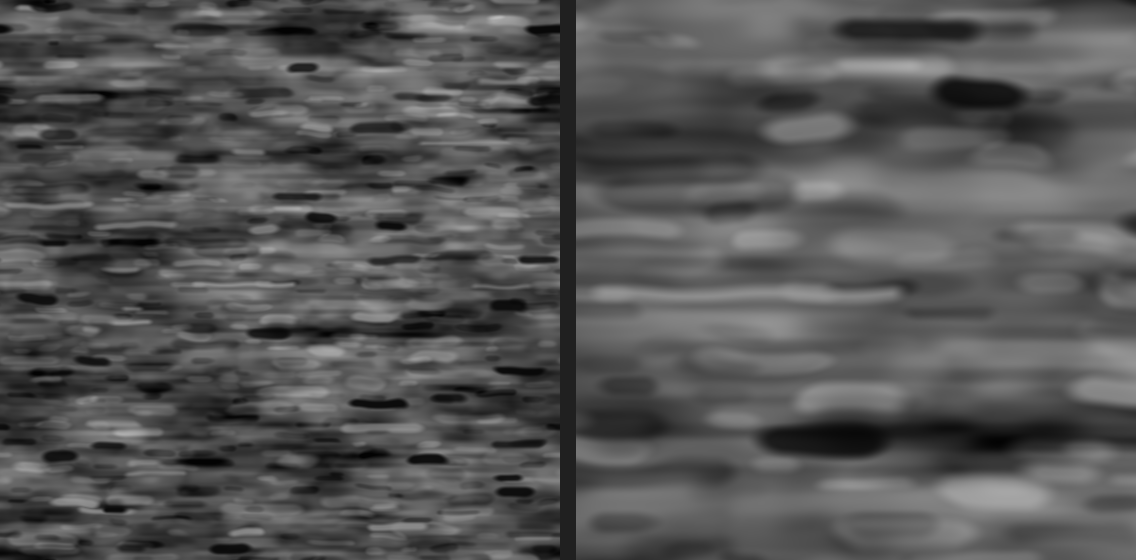
Left, the full canvas; right, a detail of the centre.
Reproduce this texture procedurally as a three.js fragment shader.

```glsl
// Grey horizontal smears: stretched noise with soft streaks and dark and pale dabs.
varying vec2 vUv;

const float BASE_TONE = 0.318;
const float DARK_TONE = 0.03;
const float PALE_TONE = 0.63;

// Cells across and up for each layer; whole numbers keep it tileable.
const vec2 BROAD_GRID = vec2(5.0, 22.0);
const vec2 MID_GRID = vec2(13.0, 48.0);
const vec2 STREAK_GRID = vec2(5.0, 120.0);
const vec2 GRAIN_GRID = vec2(34.0, 85.0);
const vec2 PATCH_GRID = vec2(9.0, 38.0);
const vec2 FLECK_GRID = vec2(16.0, 60.0);
const vec2 DARK_GRID = vec2(8.0, 24.0);
const vec2 PALE_GRID = vec2(6.0, 30.0);

const float BROAD_AMOUNT = 0.29;
const float MID_AMOUNT = 0.25;
const float STREAK_AMOUNT = 0.15;
const float GRAIN_AMOUNT = 0.10;
const float PATCH_AMOUNT = 0.15;
const float FLECK_AMOUNT = 0.12;

const vec2 WARP_GRID = vec2(22.0, 30.0);
const vec2 WARP_SIZE = vec2(0.018, 0.007);
const float END_TAPER = 0.5;

float hash(vec2 p) {
  return fract(sin(dot(p, vec2(127.1, 311.7))) * 43758.5453);
}

// Tileable value noise, centred on zero.
float noise(vec2 uv, vec2 grid, float seed) {
  vec2 p = uv * grid + hash(vec2(seed, 3.7));
  vec2 cell = floor(p);
  vec2 f = fract(p);
  f = f * f * f * (f * (f * 6.0 - 15.0) + 10.0);
  vec2 a = mod(cell, grid) + seed;
  vec2 b = mod(cell + 1.0, grid) + seed;
  float low = mix(hash(a), hash(vec2(b.x, a.y)), f.x);
  float high = mix(hash(vec2(a.x, b.y)), hash(b), f.x);
  return mix(low, high, f.y) - 0.5;
}

// Scattered flat dabs: x is coverage, y is a signed sum of their tones.
// lengths and radii hold the smallest and largest half sizes.
vec2 dabs(vec2 uv, vec2 grid, float density, vec2 lengths, vec2 radii, float soft, float seed) {
  vec2 home = floor(uv * grid);
  vec2 result = vec2(0.0);
  for (int j = -1; j <= 1; j++) {
    for (int i = -1; i <= 1; i++) {
      vec2 cell = home + vec2(float(i), float(j));
      vec2 id = mod(cell, grid) + seed;
      float present = step(hash(id), density);
      vec2 centre = (cell + vec2(hash(id + 17.3), hash(id + 41.9))) / grid;
      float size = hash(id + 63.1);
      float halfLength = mix(lengths.x, lengths.y, size * size);
      float radius = mix(radii.x, radii.y, hash(id + 88.7));
      vec2 q = abs(uv - centre);
      q.x = max(q.x - halfLength, 0.0) * END_TAPER;
      float shape = present * (1.0 - smoothstep(-soft, soft, length(q) - radius));
      result.x = max(result.x, shape * mix(0.55, 1.0, hash(id + 29.5)));
      result.y += shape * (hash(id + 52.3) * 2.0 - 1.0);
    }
  }
  return result;
}

void main() {
  // Wavy outlines
  vec2 warp = vec2(noise(vUv, WARP_GRID, 5.0), noise(vUv, WARP_GRID, 11.0));
  vec2 uv = vUv + warp * WARP_SIZE;

  // Smeared ground
  float tone = BASE_TONE;
  tone += BROAD_AMOUNT * noise(uv, BROAD_GRID, 21.0);
  tone += MID_AMOUNT * noise(uv, MID_GRID, 37.0);
  tone += GRAIN_AMOUNT * noise(uv, GRAIN_GRID, 71.0);
  float streakMask = 0.6 + noise(uv, BROAD_GRID, 83.0);
  tone += STREAK_AMOUNT * streakMask * noise(vUv, STREAK_GRID, 53.0);

  // Lighter and darker patches
  vec2 patches = dabs(uv, PATCH_GRID, 0.75, vec2(0.012, 0.06), vec2(0.005, 0.011), 0.004, 101.0);
  vec2 flecks = dabs(uv, FLECK_GRID, 0.6, vec2(0.005, 0.03), vec2(0.003, 0.007), 0.003, 151.0);
  tone += PATCH_AMOUNT * patches.y + FLECK_AMOUNT * flecks.y;

  // Strong pale and dark dabs
  float pale = dabs(uv, PALE_GRID, 0.24, vec2(0.008, 0.09), vec2(0.003, 0.008), 0.004, 211.0).x;
  float dark = dabs(uv, DARK_GRID, 0.18, vec2(0.01, 0.045), vec2(0.005, 0.010), 0.004, 263.0).x;
  tone = mix(tone, PALE_TONE, pale * 0.75);
  tone = mix(tone, DARK_TONE, dark);

  gl_FragColor = vec4(vec3(clamp(tone, 0.01, 0.78)), 1.0);
}
```
